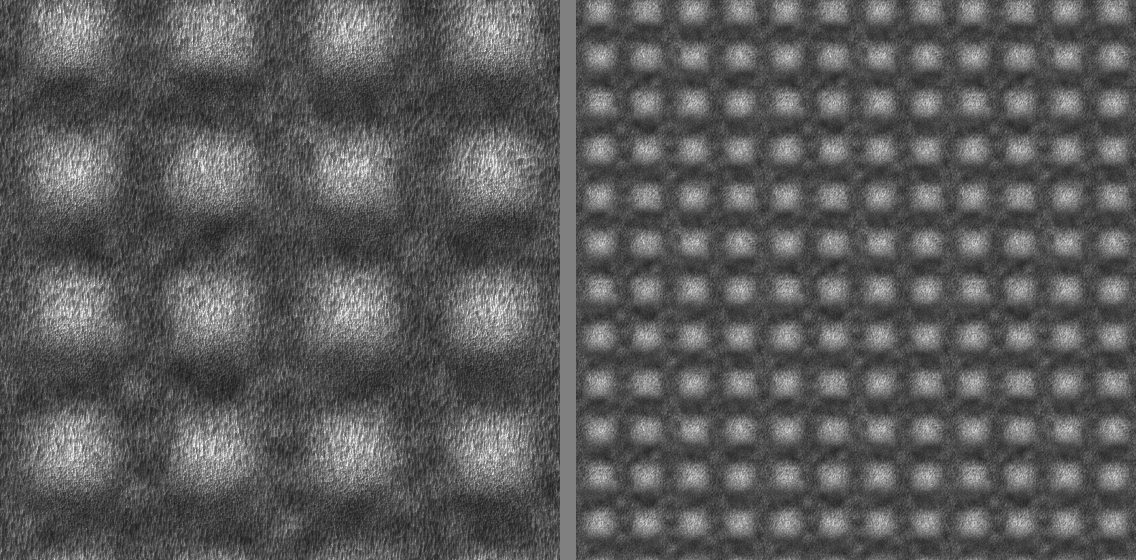
Left, the tile; right, the same tile 3 across and 3 down.
This pattern is drawn by a WebGL 1 fragment shader. Its source:

```glsl
precision highp float;

uniform vec2 u_resolution;

const float TAU = 6.2831853;
const float REPEATS = 4.0;                    // pads across and down
const vec2 PAD_CENTRE = vec2(0.52, 0.785);    // within one repeat
const float PAD_INNER = 0.18;
const float PAD_OUTER = 0.44;
const float GLOW_SIZE = 0.22;
const float BASE_GREY = 0.228;
const float PAD_GAIN = 0.15;
const float GLOW_GAIN = 0.26;
const float SEAM_GAIN = 0.055;                // lift of the vertical gaps
const vec2 STREAK_CELLS = vec2(220.0, 74.0);  // whole counts, so they wrap
const vec2 GRAIN_CELLS = vec2(264.0, 216.0);
const vec2 LIGHT_OFFSET = vec2(-0.24, 0.12);
const float RELIEF = 0.62;                    // slope shading
const float STREAK_TONE = 0.45;               // tone of each single fibre
const float GRAIN_TONE = 0.42;                // tone of each single speck
const float BLOTCH_GAIN = 0.26;
const float BLOTCH_MAX_FREQ = 14.0;
const float FIBRE_SWAY = 0.0006;

vec2 hash2(vec2 p) {
  vec2 h = vec2(dot(p, vec2(127.1, 311.7)), dot(p, vec2(269.5, 183.3)));
  return fract(sin(h) * 43758.55);
}

// x: distance to the nearest scattered point, y: its random tone
vec2 cellular(vec2 p, vec2 cells) {
  vec2 id = floor(p);
  vec2 f = p - id;
  vec2 best = vec2(4.0, 0.0);
  for (int j = -1; j <= 1; j++) {
    for (int i = -1; i <= 1; i++) {
      vec2 o = vec2(float(i), float(j));
      vec2 r = hash2(mod(id + o, cells));
      vec2 d = o + r - f;
      float dist = dot(d, d);
      if (dist < best.x) best = vec2(dist, fract(7.0 * (r.x + r.y)));
    }
  }
  return vec2(sqrt(best.x), best.y - 0.5);
}

// Side-lit slope of the cellular height field plus the tone of each cell
float surface(vec2 uv, vec2 cells, float tone) {
  vec2 p = uv * cells;
  vec2 lit = cellular(p - LIGHT_OFFSET, cells);
  vec2 shaded = cellular(p + LIGHT_OFFSET, cells);
  return RELIEF * (lit.x - shaded.x) + tone * lit.y;
}

// Layered sines with whole frequencies, so the sum tiles
float blotches(vec2 uv) {
  float sum = 0.0;
  for (int i = 1; i <= 18; i++) {
    vec2 r = hash2(vec2(float(i), 7.0));
    vec2 freq = floor((r * 2.0 - 1.0) * BLOTCH_MAX_FREQ + 0.5);
    float phase = hash2(vec2(float(i), 19.0)).x;
    sum += sin(TAU * (dot(freq, uv) + phase));
  }
  return sum / 8.0;
}

void main() {
  vec2 uv = gl_FragCoord.xy / u_resolution;
  float blotch = blotches(uv);

  // Soft square pad with a round glow
  vec2 q = fract(uv * REPEATS - PAD_CENTRE + 0.5) - 0.5;
  vec2 a = abs(q) * vec2(1.0, 1.1);
  float boxy = pow(pow(a.x, 4.0) + pow(a.y, 4.0), 0.25);
  float pad = 1.0 - smoothstep(PAD_INNER, PAD_OUTER, boxy + 0.02 * blotch);
  float glow = exp(-dot(q, q) / (GLOW_SIZE * GLOW_SIZE));
  float seam = 0.5 - 0.5 * cos(TAU * q.x);
  float shade = BASE_GREY + PAD_GAIN * pad + GLOW_GAIN * glow + SEAM_GAIN * seam;
  shade *= 1.0 + BLOTCH_GAIN * blotch * (1.0 - 0.8 * pad);

  // Upright fibres, turning to rough grain on the lower face of each pad
  float sway = sin(TAU * (19.0 * uv.y + 13.0 * uv.x))
             + sin(TAU * (31.0 * uv.y - 24.0 * uv.x));
  vec2 fibreUv = uv + vec2(FIBRE_SWAY * sway, 0.0);
  float rough = (0.5 + 0.5 * cos(TAU * (q.y + 0.32))) * (1.0 - 0.7 * seam);
  float grainShare = mix(0.45, 1.0, smoothstep(0.1, 0.9, rough));
  float fibreShare = mix(1.0, 0.25, smoothstep(0.1, 0.9, rough));
  float texture = fibreShare * surface(fibreUv, STREAK_CELLS, STREAK_TONE)
                + grainShare * surface(uv, GRAIN_CELLS, GRAIN_TONE);
  shade *= exp(texture);

  gl_FragColor = vec4(vec3(clamp(shade, 0.07, 0.92)), 1.0);
}
```
